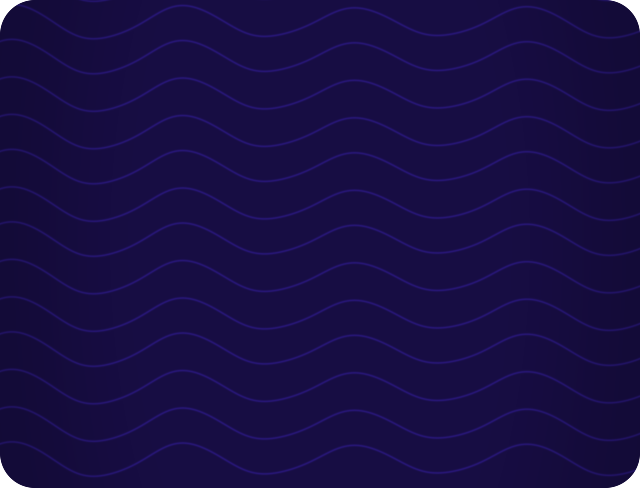
A WebGL 1 fragment shader for this pattern:

```glsl
precision highp float;

uniform vec2 u_resolution;

// Lengths are in units of 1/256 of the canvas width, y runs downwards.
const float CANVAS_WIDTH = 256.0;
const float CORNER_RADIUS = 14.0;
const float WAVE_LENGTH = 68.6;
const float FIRST_CREST = 4.7;
const float AMPLITUDE = 6.2;
const float SWELL = 0.73;          // slow change of amplitude across the card
const float SWELL_CENTER = 18.0;
const float SWELL_LENGTH = 277.0;
const float FIRST_ROW = 8.65;
const float ROW_PITCH = 14.62;
const float ROW_PHASE = 0.2;       // rows snap to whole units
const int ROW_COUNT = 14;
const float LINE_WIDTH = 0.46;
const float EDGE_SHADE = 0.83;

const vec3 PAPER = vec3(1.0);
const vec3 NIGHT = vec3(0.09, 0.05, 0.262);
const vec3 VIOLET = vec3(0.148, 0.084, 0.45);
const float TAU = 6.2831853;

// Height of the wave: crests are narrower than troughs, rises are longer.
float wave(float x) {
  float t = TAU * (x - FIRST_CREST) / WAVE_LENGTH;
  float skew = 0.06 * (1.0 - cos(t)) + 0.104 * sin(t) - 0.045 * (1.0 - cos(2.0 * t));
  float swell = SWELL * cos(TAU * (x - SWELL_CENTER) / SWELL_LENGTH);
  return -(AMPLITUDE + swell) * cos(t + skew);
}

float roundedBox(vec2 p, vec2 halfSize, float radius) {
  vec2 q = abs(p) - halfSize + radius;
  return length(max(q, 0.0)) + min(max(q.x, q.y), 0.0) - radius;
}

// Vertical distance to the nearest row of the stack.
float rowDistance(float y) {
  float nearest = CANVAS_WIDTH;
  for (int i = 0; i < ROW_COUNT; i++) {
    float row = floor(ROW_PITCH * float(i - 1) + ROW_PHASE);
    nearest = min(nearest, abs(y - FIRST_ROW - row));
  }
  return nearest;
}

void main() {
  float pixel = CANVAS_WIDTH / u_resolution.x;
  vec2 size = u_resolution * pixel;
  vec2 p = vec2(gl_FragCoord.x, u_resolution.y - gl_FragCoord.y) * pixel;
  vec2 centered = p - 0.5 * size;

  // Soft wave lines, with the slope corrected for even thickness
  float slope = wave(p.x + 0.5) - wave(p.x - 0.5);
  float d = rowDistance(p.y - wave(p.x)) / sqrt(1.0 + slope * slope);
  float width = max(LINE_WIDTH, 0.7 * pixel);
  float line = exp(-d * d / (width * width));
  vec3 color = mix(NIGHT, VIOLET, line);

  // Darker flanks
  float flank = length(centered / size * vec2(2.0, 0.7));
  color *= mix(1.0, EDGE_SHADE, smoothstep(0.55, 1.05, flank));

  // Rounded card
  float card = roundedBox(centered, 0.5 * size, CORNER_RADIUS);
  float outside = smoothstep(-0.5 * pixel, 0.5 * pixel, card);
  gl_FragColor = vec4(mix(color, PAPER, outside), 1.0);
}
```
